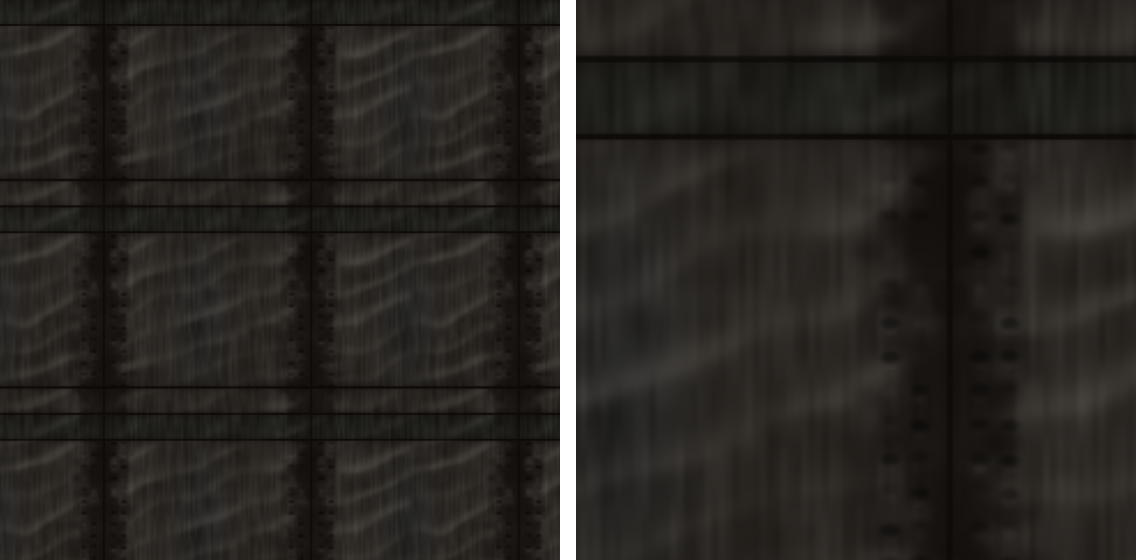
Left: the whole. Right: its middle third, enlarged.
Give the GLSL for this texture, as a three.js fragment shader.

```glsl
// Dark riveted metal panels in a grid, each with two horizontal trim bands.
// Lines come from distances in a repeating cell; wrapped noise gives grain and
// grime, and slanted wavy sheen repeats in step with the panels.
#define REPEATS 2.7
#define GRID_ORIGIN vec2(0.1855, 0.3685)
#define TRIM_TOP 0.125
#define TRIM_BOTTOM 0.873
#define STRIP_WIDTH 0.125
#define RIVET_ROWS 18.0
#define RIVET_GAP 0.048
#define SHEEN_COUNT vec2(2.5, 7.0)
#define SHEEN_RISE 0.95
#define GRAIN_AMOUNT 0.072

varying vec2 vUv;

const vec3 STEEL = vec3(0.163, 0.151, 0.136);
const vec3 GROOVE = vec3(0.045, 0.034, 0.027);
const vec3 GRIME = vec3(0.070, 0.056, 0.046);
const vec3 GREEN_TRIM = vec3(0.116, 0.118, 0.103);
const vec3 BLUE_STAIN = vec3(0.130, 0.138, 0.143);
const vec3 SHEEN = vec3(0.088, 0.085, 0.082);

float hash(vec2 p) {
  vec3 q = fract(vec3(p.xyx) * vec3(0.1031, 0.1030, 0.0973));
  q += dot(q, q.yzx + 33.33);
  return fract((q.x + q.y) * q.z);
}

// Value noise over a unit cell, wrapping after "count" lattice steps
float noise(vec2 cell, vec2 count) {
  vec2 p = cell * count;
  vec2 i = floor(p);
  vec2 f = fract(p);
  f = f * f * (3.0 - 2.0 * f);
  vec2 a = mod(i, count);
  vec2 b = mod(i + 1.0, count);
  return mix(mix(hash(a), hash(vec2(b.x, a.y)), f.x),
             mix(hash(vec2(a.x, b.y)), hash(b), f.x), f.y);
}

// Dark core of a groove with a softer shadow around it
float groove(float d, float halfWidth) {
  float core = 1.0 - smoothstep(halfWidth * 0.4, halfWidth * 2.0, d);
  return max(core, 0.48 * exp(-d / 0.017));
}

// Columns of arcs that start level and sweep upward to the right
float sheen(vec2 grid) {
  vec2 warp = vec2(noise(grid, vec2(5.0)), noise(grid + 0.37, vec2(6.0))) - 0.5;
  vec2 p = (grid + 0.05 * warp) * SHEEN_COUNT + vec2(1.17, 0.64);
  float total = 0.0;
  for (int k = -1; k <= 1; k++) {
    float column = floor(p.x) + float(k);
    float s = p.x - column;
    float y = p.y + SHEEN_RISE * smoothstep(0.1, 1.05, s);
    float row = floor(y);
    float ridge = fract(y) - 0.5;
    float ends = smoothstep(-0.2, 0.25, s) * (1.0 - smoothstep(0.65, 1.1, s));
    float strength = 0.25 + 0.75 * hash(mod(vec2(column, row), vec2(5.0, 7.0)) + 17.0);
    // Firmer lower edge, long fade above
    float width = ridge > 0.0 ? 0.15 : 0.24;
    total += ends * strength * exp(-ridge * ridge / (width * width));
  }
  return total;
}

void main() {
  // Cell coordinates, y measured downward
  vec2 canvas = vec2(vUv.x, 1.0 - vUv.y);
  vec2 grid = (canvas - GRID_ORIGIN) * REPEATS;
  vec2 cell = fract(grid);
  float seam = abs(fract(cell.x + 0.5) - 0.5);
  float topTrim = 1.0 - smoothstep(TRIM_TOP - 0.006, TRIM_TOP + 0.006, cell.y);
  float bottomTrim = smoothstep(TRIM_BOTTOM - 0.006, TRIM_BOTTOM + 0.006, cell.y);
  float panel = 1.0 - topTrim - bottomTrim;

  // Noise layers: brushed streaks, mottling, broad cloud
  float brushed = 0.6 * noise(cell, vec2(90.0, 9.0)) + 0.4 * noise(cell, vec2(38.0, 5.0)) - 0.5;
  float mottle = noise(cell, vec2(22.0, 26.0));
  float cloud = noise(cell, vec2(6.0, 5.0));
  float wear = noise(canvas + 0.13, vec2(9.0)) - 0.5;

  // Plate, green upper trim and blue stain
  vec3 color = mix(STEEL, GREEN_TRIM, topTrim * (0.65 + 0.35 * cloud));
  vec2 stain = (cell - vec2(0.47, 0.52)) / vec2(0.09, 0.27);
  color = mix(color, BLUE_STAIN, 0.55 * panel * exp(-dot(stain, stain)));
  color += GRAIN_AMOUNT * brushed + 0.032 * (cloud - 0.5) + 0.022 * (mottle - 0.5) + 0.008 * wear;

  // Wavy sheen
  color += SHEEN * sheen(grid) * (1.0 - 0.4 * topTrim);

  // Ragged grime along the seam and toward the foot of the panel
  float ragged = seam + 0.09 * (mottle - 0.5) + 0.04 * (cloud - 0.5);
  float strip = 1.0 - smoothstep(STRIP_WIDTH * 0.2, STRIP_WIDTH * 1.25, ragged);
  color = mix(color, GRIME, strip * mix(0.85, 0.4, topTrim) * (0.7 + 0.4 * cloud));
  color *= 1.0 - 0.2 * panel * smoothstep(0.75, TRIM_BOTTOM, cell.y) * mottle;

  // Two faint, uneven rivet columns on each side of the seam
  float column = clamp(floor(seam / RIVET_GAP + 0.5), 1.0, 2.0);
  float row = floor(cell.y * RIVET_ROWS);
  float worn = hash(vec2(column + 4.0 * step(0.5, cell.x), row) + 3.0);
  float rivetY = (fract(cell.y * RIVET_ROWS) - 0.35 - 0.3 * worn) / RIVET_ROWS;
  vec2 rivet = vec2(seam - column * RIVET_GAP, rivetY);
  float pit = 1.0 - smoothstep(0.004, 0.018, length(rivet * vec2(0.75, 1.15)));
  float glint = 1.0 - smoothstep(0.003, 0.016, length(rivet - vec2(0.0, 0.015)));
  color *= 1.0 - 0.4 * pit * panel * worn;
  color += 0.022 * glint * panel * mottle;

  // Vertical seam and three horizontal grooves
  float edge = min(cell.y, 1.0 - cell.y);
  float lines = max(groove(edge, 0.005), groove(abs(cell.y - TRIM_BOTTOM), 0.006));
  lines = max(lines, groove(abs(cell.y - TRIM_TOP), 0.0045));
  lines = max(lines, 0.85 * groove(seam, 0.0045));
  color = mix(color, GROOVE, lines * (0.8 + 0.2 * cloud));

  gl_FragColor = vec4(clamp(color, 0.0, 1.0), 1.0);
}
```
